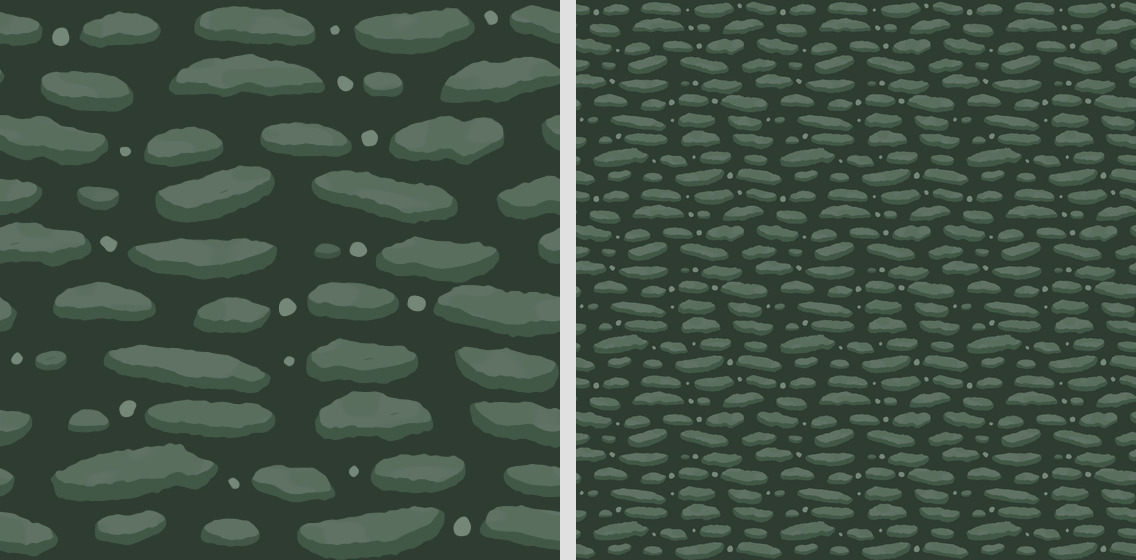
Left: one tile. Right: repeated 3 by 3.
This texture is drawn by a Shadertoy shader. Its source:

```glsl
// Flat mossy green stepping stones with lit tops and scattered pebbles on dark ground, tiling.
#define GRID vec2(4.0, 10.0)   // stones per row, rows (even)
#define JITTER 0.56            // unevenness of stone lengths
#define GAP 0.066              // space between neighbours in a row
#define STONE_HEIGHT 0.0395    // half height of a long stone
#define PEBBLE_SHARE 0.38
#define SOFTNESS 0.0013        // edge blur
#define GROUND vec3(0.18, 0.235, 0.195)
#define SIDE vec3(0.26, 0.345, 0.28)
#define FACE vec3(0.352, 0.43, 0.37)
#define FACE_LIGHT vec3(0.38, 0.452, 0.398)
#define PEBBLE vec3(0.46, 0.53, 0.475)

float hash(vec2 p) {
    return fract(sin(dot(p, vec2(127.1, 311.7))) * 43758.5453);
}

// Random value number k of a cell, wrapped over the tile
float cellRandom(vec2 cell, float k) {
    return hash(mod(cell, GRID) + k * 17.3);
}

float noise(vec2 p) {
    vec2 i = floor(p), f = fract(p);
    f = f * f * (3.0 - 2.0 * f);
    return mix(mix(hash(i), hash(i + vec2(1, 0)), f.x),
               mix(hash(i + vec2(0, 1)), hash(i + vec2(1, 1)), f.x), f.y);
}

// Approximate signed distance to a superellipse
float blob(vec2 p, vec2 size, float power) {
    vec2 a = abs(p) / size + 1e-4;
    float r = pow(pow(a.x, power) + pow(a.y, power), 1.0 / power);
    vec2 slope = pow(a / r, vec2(power - 1.0)) / size;
    return (r - 1.0) / length(slope);
}

float cover(float d) {
    float blur = max(SOFTNESS, 0.7 / iResolution.y);
    return 1.0 - smoothstep(-blur, blur, d);
}

float rowShift(float row) {
    return 0.5 * mod(row, 2.0) + 0.4 * cellRandom(vec2(0.0, row), 1.0);
}

// Left border of the slot that holds a stone
float slotEdge(vec2 cell) {
    return (cell.x + rowShift(cell.y) + JITTER * (cellRandom(cell, 2.0) - 0.5)) / GRID.x;
}

vec3 drawStone(vec3 color, vec2 uv, vec2 cell) {
    float left = slotEdge(cell), right = slotEdge(cell + vec2(1, 0));
    float w = 0.5 * (right - left - GAP);
    float h = STONE_HEIGHT * (1.0 - exp(-20.0 * w)) * mix(0.88, 1.12, cellRandom(cell, 3.0));
    float seed = 50.0 * cellRandom(cell, 4.0);
    vec2 center = vec2(0.5 * (left + right),
                       (cell.y + 0.5 + 0.14 * (cellRandom(cell, 5.0) - 0.5)) / GRID.y);
    vec2 p = uv - center;
    p.y -= p.x * 0.16 * (cellRandom(cell, 6.0) - 0.5);

    // Uneven outline: broad lumps and small nicks
    vec2 q = p;
    q.y += h * (0.36 * (noise(vec2(p.x * 26.0, seed)) - 0.5)
              + 0.13 * (noise(p * 95.0 + seed) - 0.5));
    q.x += h * 0.3 * (noise(vec2(seed, p.y * 45.0)) - 0.5);

    // Dome or bowl, set by the height of the widest part
    float widest = mix(-0.4, 0.35, cellRandom(cell, 7.0));
    q.y -= widest * h;
    bool upper = q.y > 0.0;
    float power = upper ? mix(1.75, 2.7, cellRandom(cell, 8.0)) : 2.6;
    float body = blob(q, vec2(w, h * (upper ? 1.0 - widest : 1.0 + widest)), power);

    // Lit top face, cut by the outline
    vec2 f = q - vec2(0.07 * w * (cellRandom(cell, 9.0) - 0.5), 0.3 * h);
    f.y += h * 0.28 * (noise(vec2(p.x * 22.0, seed + 9.0)) - 0.5);
    float faceHeight = h * (f.y > 0.0 ? 2.2 : 0.66 * (1.0 + widest));
    float face = blob(f, vec2(0.94 * w, faceHeight), 2.2);

    // Overlapping brush tones, small stones dimmer
    float tone = smoothstep(0.46, 0.62, noise(p * vec2(14.0, 30.0) + seed + 20.0));
    vec3 faceColor = mix(FACE, FACE_LIGHT, 0.85 * tone);
    float dim = 0.7 * smoothstep(0.06, 0.03, w) * cellRandom(cell, 10.0);
    faceColor = mix(faceColor, SIDE, dim);
    vec3 sideColor = mix(SIDE, GROUND, 0.4 * dim);

    // Occasional short dark scratch
    vec2 s = p - vec2(w * (cellRandom(cell, 11.0) - 0.5), 0.1 * h);
    float scratch = cover(blob(s - vec2(0.0, 0.2 * s.x), vec2(0.007, 0.0009), 2.0));
    scratch *= step(0.75, cellRandom(cell, 12.0));
    faceColor = mix(faceColor, SIDE, 0.8 * scratch);

    return mix(color, mix(sideColor, faceColor, cover(face)), cover(body));
}

vec3 drawPebble(vec3 color, vec2 uv, vec2 cell) {
    vec2 center = vec2(slotEdge(cell),
                       (cell.y + 0.5 + 0.3 * (cellRandom(cell, 13.0) - 0.5)) / GRID.y);
    float radius = mix(0.008, 0.017, cellRandom(cell, 14.0));
    vec2 p = uv - center;
    p += radius * 0.4 * (noise(p / radius + 30.0 * cellRandom(cell, 15.0)) - 0.5);
    float present = step(cellRandom(cell, 16.0), PEBBLE_SHARE);
    return mix(color, PEBBLE, present * cover(length(p) - radius));
}

void mainImage(out vec4 fragColor, in vec2 fragCoord) {
    vec2 uv = fragCoord / iResolution.xy;
    // Gentle waves keep the rows from looking ruled
    uv.y += 0.009 * sin(6.2831853 * (2.0 * uv.x + uv.y));
    vec3 color = GROUND;
    for (int y = -1; y <= 1; y++) {
        float row = floor(uv.y * GRID.y) + float(y);
        float column = floor(uv.x * GRID.x - rowShift(row));
        for (int x = -1; x <= 1; x++) {
            vec2 cell = vec2(column + float(x), row);
            color = drawStone(color, uv, cell);
            color = drawPebble(color, uv, cell);
        }
    }
    fragColor = vec4(color, 1.0);
}
```
